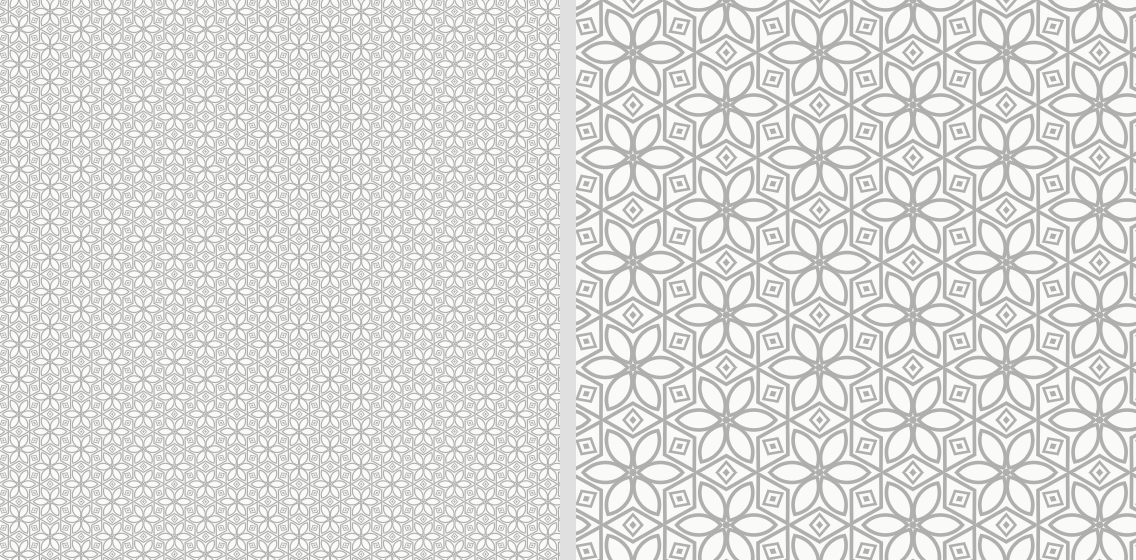
Left: the whole. Right: its middle third, enlarged.
Write a Shadertoy shader that draws this pattern.

```glsl
#define REPEATS vec2(9.0, 16.0)
#define PHASE vec2(0.305, 0.1667)
#define PAPER vec3(0.98, 0.98, 0.975)
#define INK vec3(0.685, 0.685, 0.675)
#define LINE_WIDTH 0.034
#define FINE_WIDTH 0.025
#define PETAL_CENTRE 0.255
#define PETAL_HALF vec2(0.205, 0.095)
#define FRAME_HALF vec2(0.160, 0.272)
#define DIAMOND_HALF vec2(0.100, 0.085)

const float PI = 3.14159265;
const float ROOT3 = 1.7320508;

// Pointed oval bounded by two circular arcs
float petalDistance(vec2 p, vec2 halfSize) {
    float radius = dot(halfSize, halfSize) / (2.0 * halfSize.y);
    return length(vec2(p.x, abs(p.y) + radius - halfSize.y)) - radius;
}

float rhombusDistance(vec2 p, vec2 halfSize) {
    vec2 normal = normalize(1.0 / halfSize);
    return dot(abs(p), normal) - halfSize.x * normal.x;
}

float fillMask(float d, float pixel) {
    return clamp(0.5 - d / pixel, 0.0, 1.0);
}

float strokeMask(float d, float width, float pixel) {
    return fillMask(abs(d) - 0.5 * width, pixel);
}

// Offset from the nearest flower; neighbours are one unit apart
vec2 flowerCell(vec2 uv) {
    vec2 grid = uv * REPEATS - PHASE;
    vec2 size = vec2(ROOT3, 1.0);
    vec2 a = (fract(grid + 0.5) - 0.5) * size;
    vec2 b = (fract(grid) - 0.5) * size;
    return dot(a, a) < dot(b, b) ? a : b;
}

// Fold six mirrored sectors into one wedge from 0 to 30 degrees
vec2 foldSixfold(vec2 p) {
    float angle = atan(p.y, p.x);
    angle = abs(mod(angle + PI / 6.0, PI / 3.0) - PI / 6.0);
    return length(p) * vec2(cos(angle), sin(angle));
}

void mainImage(out vec4 fragColor, in vec2 fragCoord) {
    vec2 uv = fragCoord / iResolution.xy;
    float pixel = REPEATS.y / iResolution.y;
    vec2 p = foldSixfold(flowerCell(uv));

    // Flower
    float petal = petalDistance(p - vec2(PETAL_CENTRE, 0.0), PETAL_HALF);
    float ink = strokeMask(petal, LINE_WIDTH, pixel);
    ink = max(ink, fillMask(length(p) - 0.035, pixel));

    // Axes across and along the shared edge between two flowers
    vec2 axis = vec2(0.5 * ROOT3, 0.5);
    vec2 q = vec2(dot(p, axis) - 0.5, dot(p, vec2(-axis.y, axis.x)));

    // Frame, diamond and its centre
    ink = max(ink, strokeMask(rhombusDistance(q, FRAME_HALF), LINE_WIDTH, pixel));
    ink = max(ink, strokeMask(rhombusDistance(q, DIAMOND_HALF), FINE_WIDTH, pixel));
    ink = max(ink, fillMask(rhombusDistance(q, 0.38 * DIAMOND_HALF), pixel));

    fragColor = vec4(mix(PAPER, INK, ink), 1.0);
}
```
